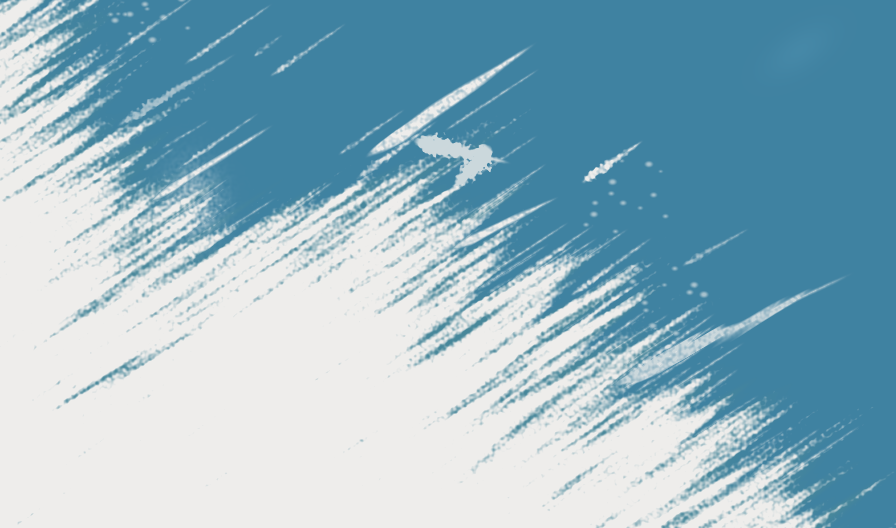
This background is drawn by a Shadertoy shader. Its source:

```glsl
// Dry white brush strokes sweeping diagonally over a flat blue ground.

#define BLUE vec3(0.248, 0.508, 0.630)
#define TEAL vec3(0.280, 0.530, 0.605)
#define PAPER vec3(0.935, 0.930, 0.922)
#define BRUSH_ANGLE 0.595
#define RAGGEDNESS 0.20
#define STREAK_CONTRAST 1.10
#define GRAIN 0.60
#define SOFTNESS 0.0035
#define STRAY_COUNT 70
#define FLECK_COUNT 42

vec2 hash2(vec2 p) {
    vec3 q = fract(vec3(p.xyx) * vec3(0.1031, 0.1030, 0.0973));
    q += dot(q, q.yzx + 33.33);
    return fract((q.xx + q.yz) * q.zy);
}

float cornerSlope(vec2 cell, vec2 offset) {
    return dot(hash2(cell) * 2.0 - 1.0, offset);
}

// Gradient noise, roughly -0.7 to 0.7
float gradientNoise(vec2 p) {
    vec2 i = floor(p), f = fract(p);
    vec2 w = f * f * f * (f * (f * 6.0 - 15.0) + 10.0);
    vec2 e = vec2(1.0, 0.0);
    float low = mix(cornerSlope(i, f), cornerSlope(i + e, f - e), w.x);
    float high = mix(cornerSlope(i + e.yx, f - e.yx), cornerSlope(i + 1.0, f - 1.0), w.x);
    return 1.3 * mix(low, high, w.y);
}

float bell(float x, float centre, float width) {
    float t = (x - centre) / width;
    return exp(-t * t);
}

// How far the paint reaches along the brush, for each position across it
float paintReach(float across) {
    return 0.57 + 0.48 * (1.0 - smoothstep(0.08, 0.27, across))
         + 0.23 * (1.0 - smoothstep(-0.80, -0.10, across))
         + 0.11 * bell(across, -0.24, 0.06)
         + 0.05 * bell(across, 0.30, 0.05)
         + 0.04 * bell(across, 0.76, 0.08);
}

// Tapered stroke from a to b, thickest near a
float stroke(vec2 p, vec2 a, vec2 b, float width, float rough) {
    vec2 ab = b - a;
    float h = clamp(dot(p - a, ab) / dot(ab, ab), 0.0, 1.0);
    float halfWidth = width * min(h * 5.0, 1.0) * (1.0 - h);
    float d = length(p - a - ab * h) - halfWidth * (1.0 + rough);
    return (1.0 - smoothstep(-SOFTNESS, SOFTNESS, d)) * smoothstep(0.0, 0.08, h) * smoothstep(1.0, 0.85, h);
}

void mainImage(out vec4 fragColor, in vec2 fragCoord) {
    vec2 p = fragCoord / iResolution.y;
    float c = cos(BRUSH_ANGLE), s = sin(BRUSH_ANGLE);
    vec2 brush = vec2(dot(p, vec2(c, s)), dot(p, vec2(-s, c)));
    float u = brush.x, v = brush.y;

    // Bristle streaks and paper grain
    float tips = gradientNoise(vec2(u * 2.0, v * 32.0) + 7.0)
               + 0.5 * gradientNoise(vec2(u * 4.0, v * 75.0) + 90.0);
    float streak = gradientNoise(vec2(u * 4.0, v * 50.0) + 31.0)
                 + 0.9 * gradientNoise(vec2(u * 7.0, v * 100.0) + 63.0);
    float grain = gradientNoise(p * 130.0) + 0.5 * gradientNoise(p * 65.0 + 17.0);

    // Main coverage, thinned where the brush ran dry
    float upper = smoothstep(0.20, 0.50, v);
    float depth = paintReach(v) - u + RAGGEDNESS * (1.0 - 0.35 * upper) * tips;
    float dryBand = 0.72 * bell(v, 0.13, 0.06) * smoothstep(0.12, 0.30, u);
    float dryFront = (1.0 - smoothstep(0.08, 0.44, depth)) * mix(0.95, 0.75, upper);
    float fullness = mix(1.7, 0.34, max(dryBand, dryFront));
    float load = min(depth * 8.0, fullness) + STREAK_CONTRAST * streak + GRAIN * grain;
    float paint = smoothstep(-0.50, 0.70, load);

    // Stray bristle marks beyond the front
    for (int i = 0; i < STRAY_COUNT; i++) {
        vec2 place = hash2(vec2(float(i), 3.7));
        vec2 shape = hash2(vec2(float(i), 19.2));
        float across = mix(-0.82, 0.74, place.x);
        float spread = mix(0.06, 0.46, smoothstep(-0.10, 0.35, across));
        vec2 start = vec2(paintReach(across) - 0.06 + spread * place.y * place.y, across);
        vec2 end = start + vec2(0.06 + 0.16 * shape.x, 0.012 * (shape.y - 0.5));
        float mark = stroke(brush, start, end, 0.002 + 0.005 * shape.y * shape.y, grain);
        paint = max(paint, mark * clamp(0.25 + 0.5 * shape.x + 0.5 * grain, 0.0, 0.9));
    }

    // Loose flecks gathered in three clusters
    for (int i = 0; i < FLECK_COUNT; i++) {
        int group = i % 3;
        vec2 centre = group == 0 ? vec2(1.18, 0.63) : group == 1 ? vec2(1.25, 0.43) : vec2(0.28, 0.94);
        vec2 scatter = hash2(vec2(float(i), 41.3)) - 0.5;
        float size = 0.001 + 0.004 * hash2(vec2(float(i), 8.6)).x;
        float d = length((p - centre - scatter * vec2(0.18, 0.14)) * vec2(0.75, 1.0));
        paint = max(paint, 0.6 * (1.0 - smoothstep(size - SOFTNESS, size + SOFTNESS, d)));
    }

    // Bold strokes flung ahead of the front
    float bold = stroke(p, vec2(0.69, 0.700), vec2(1.02, 0.922), 0.020, 0.5 * streak);
    bold = max(bold, stroke(p, vec2(0.85, 0.525), vec2(1.06, 0.628), 0.010, 0.5 * streak));
    bold = max(bold, stroke(p, vec2(1.10, 0.653), vec2(1.22, 0.735), 0.010, grain));
    bold = max(bold, 0.8 * stroke(p, vec2(1.15, 0.265), vec2(1.62, 0.485), 0.026, streak));
    bold = max(bold, 0.6 * stroke(p, vec2(1.29, 0.495), vec2(1.42, 0.568), 0.005, grain));
    bold = max(bold, stroke(p, vec2(0.28, 0.615), vec2(0.52, 0.765), 0.010, 0.5 * streak));
    bold = max(bold, 0.6 * stroke(p, vec2(0.22, 0.760), vec2(0.45, 0.900), 0.010, grain));
    paint = max(paint, bold * clamp(0.90 + 0.5 * grain, 0.0, 1.0));

    // Curled dab and a grainy smudge
    float dab = stroke(p, vec2(0.78, 0.735), vec2(0.97, 0.690), 0.024, 0.8 * grain);
    dab = max(dab, stroke(p, vec2(0.93, 0.725), vec2(0.85, 0.630), 0.032, 0.8 * grain));
    float smudge = bell(length((p - vec2(0.365, 0.61)) * vec2(1.0, 0.7)), 0.0, 0.045);
    paint = max(paint, max(0.8 * dab, smudge * clamp(0.5 + 0.7 * grain, 0.0, 1.0)));

    // Ground tint, with a faint haze near the upper right
    vec3 ground = mix(BLUE, TEAL, smoothstep(-0.10, 0.10, depth));
    ground += 0.025 * bell(length((brush - vec2(1.76, -0.10)) * vec2(0.5, 1.0)), 0.0, 0.035);
    fragColor = vec4(mix(ground, PAPER, paint), 1.0);
}
```
